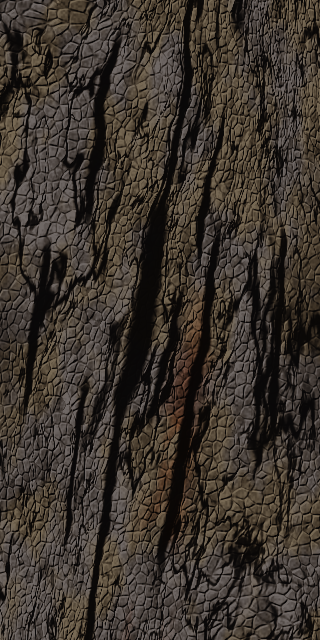
Give the GLSL for this texture, as a Shadertoy shader.

```glsl
#define LEAN 0.19
#define FLAKE_FREQ vec2(46.0, 30.0)
#define FIBRE_FREQ vec2(30.0, 11.0)
#define CRACK_WIDTH 0.055
#define BASE_TONE 0.60
#define RELIEF 1.5
#define GRAIN 0.30
#define SHADOW_COLOR vec3(0.035, 0.029, 0.028)
#define BARK_COLOR vec3(0.225, 0.192, 0.162)
#define LIGHT_COLOR vec3(0.455, 0.422, 0.388)

// Deep furrows: position across the grain, centre height, half length, half width
const vec4 FURROWS[9] = vec4[9](
    vec4(0.445, 1.00, 2.00, 0.014), vec4(0.445, 1.02, 0.42, 0.040),
    vec4(0.545, 0.88, 0.24, 0.012), vec4(0.650, 0.75, 0.65, 0.016),
    vec4(0.115, 0.97, 0.32, 0.012), vec4(0.205, 1.60, 0.35, 0.012),
    vec4(0.307, 0.55, 0.30, 0.010), vec4(0.600, 1.42, 0.28, 0.009),
    vec4(0.880, 0.95, 0.40, 0.012));

float hash(vec2 p) {
    vec3 q = fract(p.xyx * 0.1031);
    q += dot(q, q.yzx + 33.33);
    return fract((q.x + q.y) * q.z);
}

float noise(vec2 p) {
    vec2 i = floor(p), f = fract(p);
    f = f * f * (3.0 - 2.0 * f);
    return mix(mix(hash(i), hash(i + vec2(1, 0)), f.x),
               mix(hash(i + vec2(0, 1)), hash(i + vec2(1, 1)), f.x), f.y);
}

float fbm(vec2 p) {
    float sum = 0.0, amp = 0.533;
    for (int i = 0; i < 4; i++) {
        sum += amp * noise(p);
        p = p * 2.03 + 17.3;
        amp *= 0.5;
    }
    return sum;
}

// Coordinates across and along the leaning grain
vec2 grainSpace(vec2 p) {
    float d = (p.x - 0.45) / 0.42;
    float lean = exp(-d * d);
    lean -= 0.9 * smoothstep(0.75, 1.05, p.x) * smoothstep(0.9, 1.6, p.y);
    p.x -= LEAN * (p.y - 1.0) * lean;
    p.x += 0.07 * (fbm(p * vec2(5.0, 3.0)) - 0.5);
    p.x += 0.016 * (fbm(p * vec2(24.0, 16.0) + 5.0) - 0.5);
    return p;
}

// Raised scales with dark seams
float flakes(vec2 p) {
    vec2 cell = floor(p);
    float near = 9.0, second = 9.0, level = 0.0;
    for (int y = -1; y <= 1; y++)
    for (int x = -1; x <= 1; x++) {
        vec2 id = cell + vec2(x, y);
        vec2 site = id + vec2(hash(id), hash(id + 71.7));
        float d = length(p - site);
        if (d < near) {
            second = near;
            near = d;
            level = hash(id + 31.1);
        } else second = min(second, d);
    }
    return smoothstep(0.0, 0.28, second - near) * (0.4 + 0.6 * level);
}

float fissures(vec2 q, vec2 freq, float width) {
    float gate = smoothstep(0.38, 0.58, noise(q * freq * vec2(0.6, 0.8) + 40.0));
    return gate * (1.0 - smoothstep(0.1 * width, width, abs(fbm(q * freq) - 0.5)));
}

float deepFurrows(vec2 q) {
    float depth = 0.0;
    float ragged = 0.010 * (noise(q * vec2(35.0, 22.0)) - 0.5);
    for (int i = 0; i < 9; i++) {
        vec4 f = FURROWS[i];
        float t = abs(q.y - f.y) / f.z;
        float w = f.w * sqrt(max(0.0, 1.0 - t * t));
        float d = abs(q.x - f.x + ragged);
        float cut = 1.0 - smoothstep(0.6 * w, 1.2 * w + 0.005, d);
        depth = max(depth, cut * (1.0 - smoothstep(0.7, 1.0, t)));
    }
    return depth;
}

// Surface height; also returns the crack depth
float barkHeight(vec2 p, out float crack) {
    vec2 q = grainSpace(p);
    float width = CRACK_WIDTH * mix(0.8, 1.35, smoothstep(0.5, 0.9, p.x));
    crack = max(fissures(q, vec2(13.0, 2.4), width),
                0.85 * fissures(q + 9.0, vec2(29.0, 7.0), width));
    crack = max(crack, deepFurrows(q));
    float body = 0.6 * fbm(q * FIBRE_FREQ) + 0.4 * flakes(q * FLAKE_FREQ);
    return body - 0.25 * crack;
}

void mainImage(out vec4 fragColor, in vec2 fragCoord) {
    vec2 p = fragCoord / iResolution.x;
    float crack, unused;

    // Relief lit from the upper left
    float h = barkHeight(p, crack);
    float slope = h - barkHeight(p + vec2(-0.003, 0.004), unused);
    float tone = BASE_TONE + RELIEF * slope + 0.8 * (h - 0.46);
    tone += GRAIN * (noise(p * 150.0) - 0.5);
    tone += 0.35 * (fbm(p * vec2(6.0, 4.0) + 3.0) - 0.5);

    // Shade in the cracks and on the turning sides
    float bend = (p.y - 0.9) / 0.38;
    float side = smoothstep(0.28, 0.56, abs(p.x - 0.48)) * exp(-bend * bend);
    tone *= (1.0 - 0.94 * crack) * (1.0 - 0.5 * side);
    tone = clamp(tone, 0.0, 1.0);

    vec3 color = mix(SHADOW_COLOR, BARK_COLOR, smoothstep(0.0, 0.5, tone));
    color = mix(color, LIGHT_COLOR, smoothstep(0.3, 1.1, tone));

    // Warm and cool patches, rust beside the furrows
    float warmth = smoothstep(0.38, 0.62, fbm(p * vec2(9.0, 5.0) + 60.0));
    color *= mix(vec3(0.98, 0.99, 1.05), vec3(1.05, 1.0, 0.87), warmth);
    vec2 q = grainSpace(p);
    float band = (q.x - 0.63) / 0.055;
    float rust = exp(-band * band) * (1.0 - smoothstep(0.8, 1.2, p.y));
    rust *= smoothstep(0.35, 0.6, fbm(q * vec2(16.0, 5.0) + 80.0));
    color *= mix(vec3(1.0), vec3(1.0, 0.72, 0.57), rust);
    fragColor = vec4(color, 1.0);
}
```
